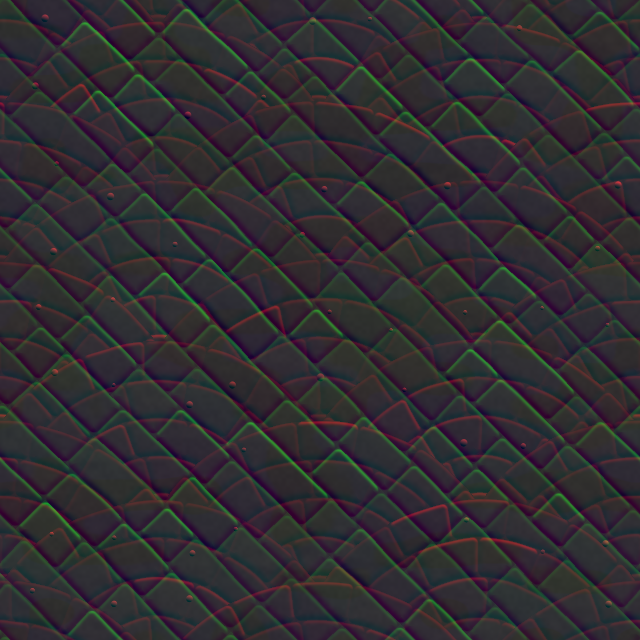
Reproduce this texture map procedurally as a WebGL 2 fragment shader.

```glsl
#version 300 es
precision highp float;
// Two embossed stone pavings laid over each other on a dark, seamless tile:
// diagonal bricks light the green channel, fans of ringed cobbles the red one.
// Soft worn patches tint the blue channel, and small pebbles are scattered on top.
uniform vec2 u_resolution;
out vec4 outColor;

const float PI = 3.14159;
const float BRICK_ROWS = 11.0;    // diagonal courses across the tile
const float BRICKS = 6.0;         // bricks along a course, per tile width
const float FAN_RADIUS = 0.30;
const vec2 FAN_STEP = vec2(0.5, 0.125);
const float RING = 0.06;          // width of one ring of cobbles
const float HALF_GAP = 0.0020;
const vec3 BASE = vec3(0.186, 0.179, 0.190);
const vec2 LIGHT = vec2(0.28, 0.96);

float hash(vec2 p) {
    vec3 q = fract(p.xyx * 0.1031);
    q += dot(q, q.yzx + 33.33);
    return fract((q.x + q.y) * q.z);
}

// Value noise that repeats with the tile.
float noise(vec2 uv, vec2 cells) {
    vec2 p = uv * cells, i = floor(p), f = fract(p);
    f = f * f * (3.0 - 2.0 * f);
    vec2 a = mod(i, cells), b = mod(i + 1.0, cells);
    return mix(mix(hash(a), hash(vec2(b.x, a.y)), f.x),
               mix(hash(vec2(a.x, b.y)), hash(b), f.x), f.y);
}

// Rounded box: outward normal in xy, signed distance in z.
vec3 roundedBox(vec2 p, vec2 halfSize, float radius) {
    vec2 q = abs(p) - halfSize + radius;
    vec2 corner = max(q, 0.0);
    float d = length(corner) + min(max(q.x, q.y), 0.0) - radius;
    vec2 n = q.x > q.y ? vec2(1, 0) : vec2(0, 1);
    if (max(q.x, q.y) > 0.0) n = normalize(corner);
    return vec3(n * sign(p), d);
}

// Thin highlight on lit edges, wider shade on the far ones.
float emboss(vec3 box, vec2 light, float bright, float dark) {
    float lit = dot(box.xy, light);
    float inner = lit > 0.0 ? 0.0032 : 0.0068;
    float x = box.z / (box.z > 0.0 ? 0.0016 : inner);
    return lit * (lit > 0.0 ? bright : dark) * exp(-x * x);
}

// Wraps a brick index so that the diagonal courses join at the tile borders.
vec2 brickId(float row, float n) {
    float k = floor(row / BRICK_ROWS);
    return vec2(row - BRICK_ROWS * k, mod(n - BRICKS * k, 2.0 * BRICKS));
}

float brickJoint(float row, float n) {
    return n + 0.7 * (hash(brickId(row, n) + 17.0) - 0.5);
}

float bricks(vec2 uv) {
    float across = (uv.x + uv.y) * BRICK_ROWS - 0.17;
    float row = floor(across);
    float along = (uv.x - uv.y) * BRICKS + hash(vec2(mod(row, BRICK_ROWS), 5.0));
    float n = floor(along);
    if (along < brickJoint(row, n)) n -= 1.0;
    else if (along > brickJoint(row, n + 1.0)) n += 1.0;
    float start = brickJoint(row, n), end = brickJoint(row, n + 1.0);
    vec2 scale = 0.7071 / vec2(BRICKS, BRICK_ROWS);
    vec2 p = vec2(along - 0.5 * (start + end), across - row - 0.5) * scale;
    vec2 halfSize = 0.5 * vec2(end - start, 1.0) * scale - HALF_GAP;
    vec2 id = brickId(row, n);
    float wear = hash(id + 41.0);
    p.y += p.x * 0.03 * (hash(id + 73.0) - 0.5);
    vec2 light = 0.7071 * vec2(LIGHT.x - LIGHT.y, LIGHT.x + LIGHT.y);
    float edge = emboss(roundedBox(p, halfSize, 0.008), light,
                        0.12 + 0.34 * wear * wear * wear, 0.11 + 0.07 * wear);
    return edge + 0.50 * dot(p, light) + 0.03 * (hash(id + 97.0) - 0.5);
}

float cobbles(vec2 uv) {
    float y = uv.y - 0.044;
    vec2 q = vec2(0), fan = vec2(0);
    // The lowest fan lies in front of those above it.
    for (int i = 0; i < 3; i++) {
        float row = floor(y / FAN_STEP.y) - 2.0 + float(i);
        float shift = 0.5 * mod(row, 2.0);
        float column = round(uv.x / FAN_STEP.x - shift);
        q = vec2(uv.x, y) - vec2(column + shift, row) * FAN_STEP;
        fan = vec2(mod(column, 2.0), mod(row, 8.0));
        if (length(q) < FAN_RADIUS) break;
    }
    float r = max(length(q), 0.0005), ring = floor(r / RING);
    float count = floor(3.0 + 4.0 * ring);
    vec2 id = fan * 13.0 + ring * 3.0;
    float turn = (atan(q.x, q.y) / (2.0 * PI) + 0.5) * count + hash(id);
    float stone = mod(floor(turn), count);
    vec2 p = vec2((fract(turn) - 0.5) * 2.0 * PI * r / count, r - (ring + 0.5) * RING);
    vec2 halfSize = vec2(PI * r / count, 0.5 * RING) - HALF_GAP;
    vec2 radial = q / r, tangent = vec2(radial.y, -radial.x);
    vec2 light = vec2(dot(LIGHT, tangent), dot(LIGHT, radial));
    float wear = mix(hash(id + 7.0), hash(id + vec2(stone, 31.0)), 0.6);
    float edge = emboss(roundedBox(p, halfSize, 0.007), light,
                        0.12 + 0.40 * pow(wear, 5.0), 0.09);
    return edge + 0.2 * dot(p, light) + 0.018 * (hash(id + vec2(stone, 59.0)) - 0.5);
}

float pebbles(vec2 uv, float cells) {
    vec2 id = mod(floor(uv * cells), cells);
    vec2 center = 0.2 + 0.6 * vec2(hash(id + 3.0), hash(id + 29.0));
    float radius = mix(0.003, 0.0065, hash(id + 53.0));
    vec2 q = (fract(uv * cells) - center) / (cells * radius);
    float dome = (1.0 - smoothstep(0.75, 1.1, length(q))) * step(0.5, hash(id + 83.0));
    return dome * (0.06 + 0.28 * dot(q, LIGHT));
}

// Fine dents, lit as the slope of a noise height.
float dents(vec2 uv, vec2 cells) {
    return noise(uv, cells) - noise(uv + 0.004 * LIGHT, cells);
}

void main() {
    vec2 uv = gl_FragCoord.xy / u_resolution;
    // Slightly wavy edges.
    vec2 wobble = vec2(noise(uv, vec2(24)), noise(uv + 0.3, vec2(24))) - 0.5;
    vec2 drift = vec2(noise(uv, vec2(5)), noise(uv + 0.4, vec2(5))) - 0.5;
    vec2 p = uv + 0.003 * wobble + 0.008 * drift;
    float patches = smoothstep(0.46, 0.54, noise(p, vec2(13, 22)));
    float dent = dents(uv, vec2(60));
    vec3 color = BASE + 0.012 * (noise(uv, vec2(160)) - 0.5);
    color += vec3(cobbles(p), bricks(p), 0.028 * (patches - 0.5));
    color += 0.03 * dent * vec3(1.0, 1.0, 0.5);
    color += pebbles(uv, 9.0) * vec3(1.6, 0.2, 0.2);
    outColor = vec4(clamp(color, 0.0, 1.0), 1.0);
}
```
